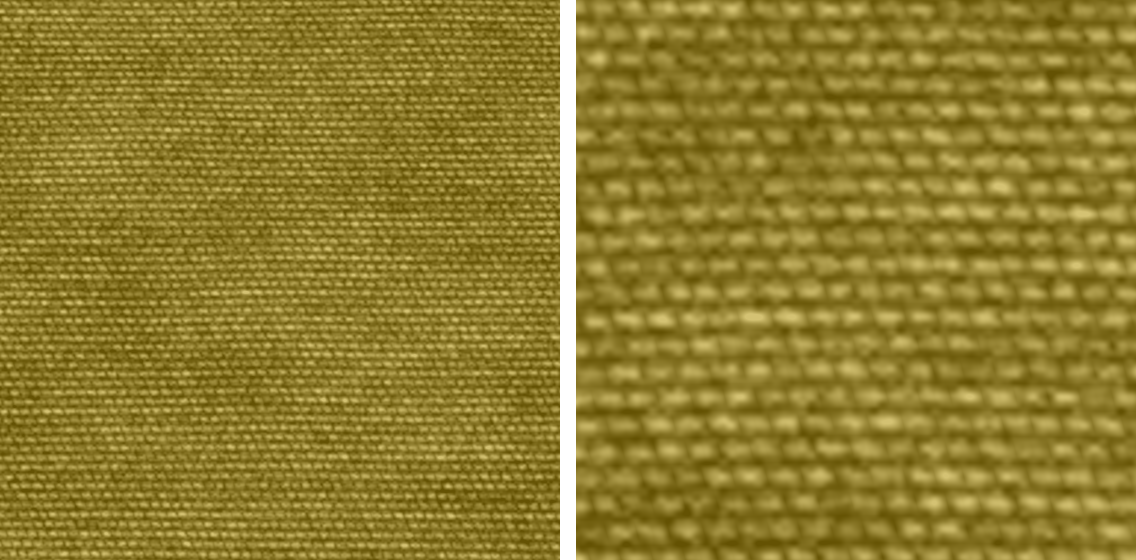
Left: the whole. Right: its middle third, enlarged.
Write a Shadertoy shader that draws this texture.

```glsl
// Olive plain-weave cloth: staggered rows of rounded thread bumps with slubs and fibre grain.

const float PI = 3.14159265;
const float COLUMNS = 52.0;           // bumps across one row
const float ROWS = 64.0;              // rows down the canvas
const float ROW_CROWDING = 0.13;      // rows sit closer toward the top
const float WARP_AMOUNT = 0.008;      // slow bending of the threads
const float STAGGER_JITTER = 0.35;    // sideways wander of each row
const float BUMP_SLANT = 0.22;        // lean of each bump from yarn twist
const float BUMP_RELIEF = 0.25;
const float BUMP_VARIATION = 0.15;
const float SLUB_STRENGTH = 0.12;
const float GRAIN_STRENGTH = 0.21;
const float BLOTCH_STRENGTH = 0.07;
const vec2 GRAIN_SCALE = vec2(190.0, 230.0);
const vec3 CLOTH_COLOR = vec3(0.572, 0.502, 0.190);
const vec2 SHADE_LIMITS = vec2(-0.18, 0.26);

float hash(vec2 p) {
    vec3 q = fract(vec3(p.xyx) * 0.1031);
    q += dot(q, q.yzx + 33.33);
    return fract((q.x + q.y) * q.z);
}

float noise(vec2 p) {
    vec2 cell = floor(p);
    vec2 f = fract(p);
    f = f * f * (3.0 - 2.0 * f);
    float low = mix(hash(cell), hash(cell + vec2(1.0, 0.0)), f.x);
    float high = mix(hash(cell + vec2(0.0, 1.0)), hash(cell + vec2(1.0, 1.0)), f.x);
    return mix(low, high, f.y);
}

// Rounded periodic ridge: 1 at whole numbers, 0 halfway between.
float ridge(float t) {
    return pow(0.5 + 0.5 * cos(2.0 * PI * t), 0.6);
}

// Brightness offset of the woven surface.
float weaveShade(vec2 uv) {
    // Bend the threads and crowd the rows
    vec2 bend = vec2(noise(uv * 5.0), noise(uv * 4.0 + 17.0)) - 0.5;
    vec2 p = uv + WARP_AMOUNT * bend;
    p.y -= ROW_CROWDING * p.y * (1.0 - p.y);
    p *= vec2(COLUMNS, ROWS);

    // Alternate rows shift by half a bump
    float row = floor(p.y);
    float y = fract(p.y);
    float across = p.x + 0.5 * mod(row, 2.0) + BUMP_SLANT * (y - 0.5);
    across += STAGGER_JITTER * (noise(vec2(across * 0.4, row * 7.3)) - 0.5);
    float column = floor(across + 0.5);

    // Lit from above: the crest sits a little over the row centre
    float crest = ridge(y - 0.5 - 0.06 * sin(2.0 * PI * y));
    float weft = ridge(across) * crest;
    float sunkenWarp = ridge(across + 0.5) * crest;

    // Uneven bumps and thick stretches of yarn
    float bump = hash(vec2(column, row)) - 0.5;
    float slub = noise(vec2(uv.x * 7.0, row * 3.7)) - 0.5;

    float shade = BUMP_RELIEF * (weft + 0.25 * sunkenWarp - 0.47);
    shade += BUMP_VARIATION * bump * weft;
    shade += SLUB_STRENGTH * slub * crest;
    return shade;
}

// Fine fibres and broad uneven dye.
float wearShade(vec2 uv) {
    float fibres = noise(uv * GRAIN_SCALE) - 0.5;
    float fuzz = noise(uv * GRAIN_SCALE.yx * 0.55 + 41.0) - 0.5;
    float blotch = noise(uv * vec2(5.0, 9.0) + 8.0) - 0.5;
    return GRAIN_STRENGTH * (0.65 * fibres + 0.45 * fuzz) + BLOTCH_STRENGTH * blotch;
}

void mainImage(out vec4 fragColor, in vec2 fragCoord) {
    // Average four samples to smooth the edges
    float shade = 0.0;
    for (int i = 0; i < 4; i++) {
        vec2 offset = vec2(i % 2, i / 2) * 0.5 - 0.25;
        vec2 uv = (fragCoord + offset) / iResolution.xy;
        shade += 0.25 * (weaveShade(uv) + wearShade(uv));
    }
    shade = clamp(shade, SHADE_LIMITS.x, SHADE_LIMITS.y);
    fragColor = vec4(CLOTH_COLOR + shade, 1.0);
}
```
